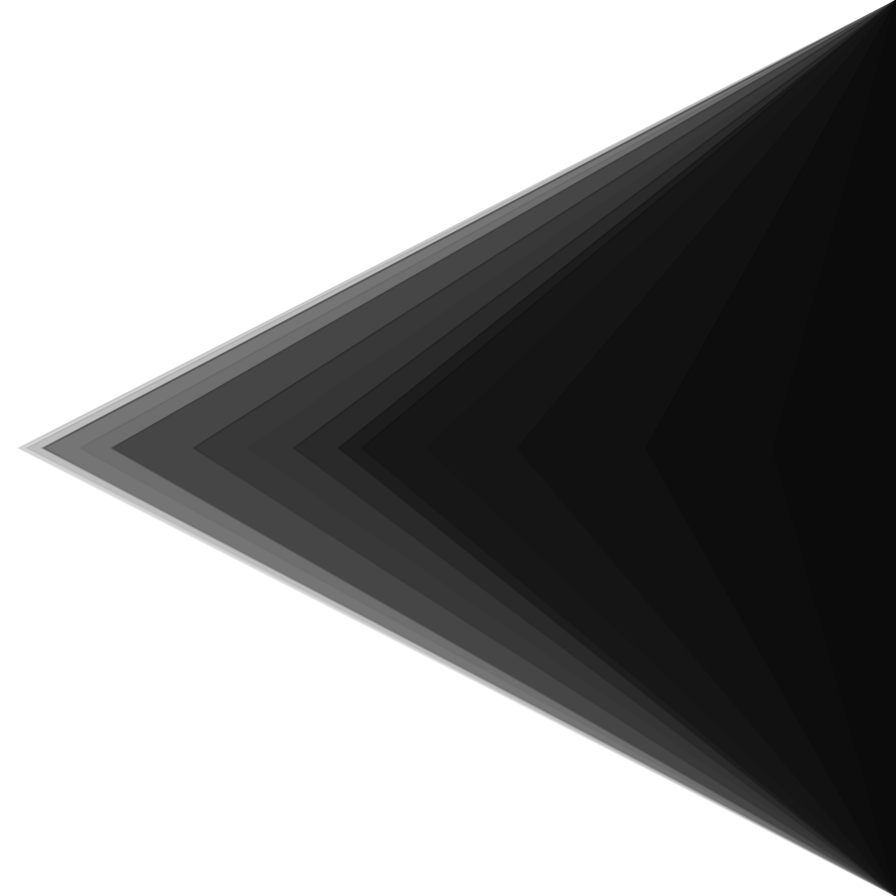
Reproduce this background procedurally as a three.js fragment shader.

```glsl
// Nested dark triangles fanning left from the right-hand corners on white.
varying vec2 vUv;

// Signed distance to a wedge with corners at the right edge and its tip at (tip, 0.5).
float wedgeDistance(vec2 p, float tip) {
  float slope = 2.0 * (1.0 - tip);
  float height = 0.5 - abs(p.y - 0.5);
  return (1.0 - p.x - slope * height) / length(vec2(1.0, slope));
}

// Lays one wedge over the tone, with a fine shaded rim that is stronger above.
float addWedge(float tone, vec2 p, float tip, float shade, float rim) {
  float below = 1.0 - smoothstep(0.47, 0.53, p.y);
  float softness = mix(0.0009, 0.0018, below);
  float d = wedgeDistance(p, tip);
  float cover = 1.0 - smoothstep(-softness, softness, d);
  float line = 1.0 - smoothstep(0.0, 0.0022, abs(d + 0.0008));
  float result = mix(tone, shade, cover);
  return result * (1.0 - rim * line * mix(1.0, 0.25, below));
}

void main() {
  vec2 p = vUv;
  float tone = 1.0;

  // Pale outer slivers
  tone = addWedge(tone, p, 0.020, 0.84, 0.08);
  tone = addWedge(tone, p, 0.029, 0.74, 0.06);
  tone = addWedge(tone, p, 0.047, 0.46, 0.30);

  // Grey bands
  tone = addWedge(tone, p, 0.088, 0.43, 0.05);
  tone = addWedge(tone, p, 0.124, 0.275, 0.12);
  tone = addWedge(tone, p, 0.215, 0.220, 0.18);
  tone = addWedge(tone, p, 0.275, 0.208, 0.0);
  tone = addWedge(tone, p, 0.327, 0.165, 0.18);

  // Dark core
  tone = addWedge(tone, p, 0.377, 0.113, 0.15);
  tone = addWedge(tone, p, 0.403, 0.090, 0.15);
  tone = addWedge(tone, p, 0.475, 0.084, 0.0);
  tone = addWedge(tone, p, 0.576, 0.068, 0.08);
  tone = addWedge(tone, p, 0.720, 0.050, 0.06);
  tone = addWedge(tone, p, 0.862, 0.042, 0.0);

  gl_FragColor = vec4(vec3(tone), 1.0);
}
```
